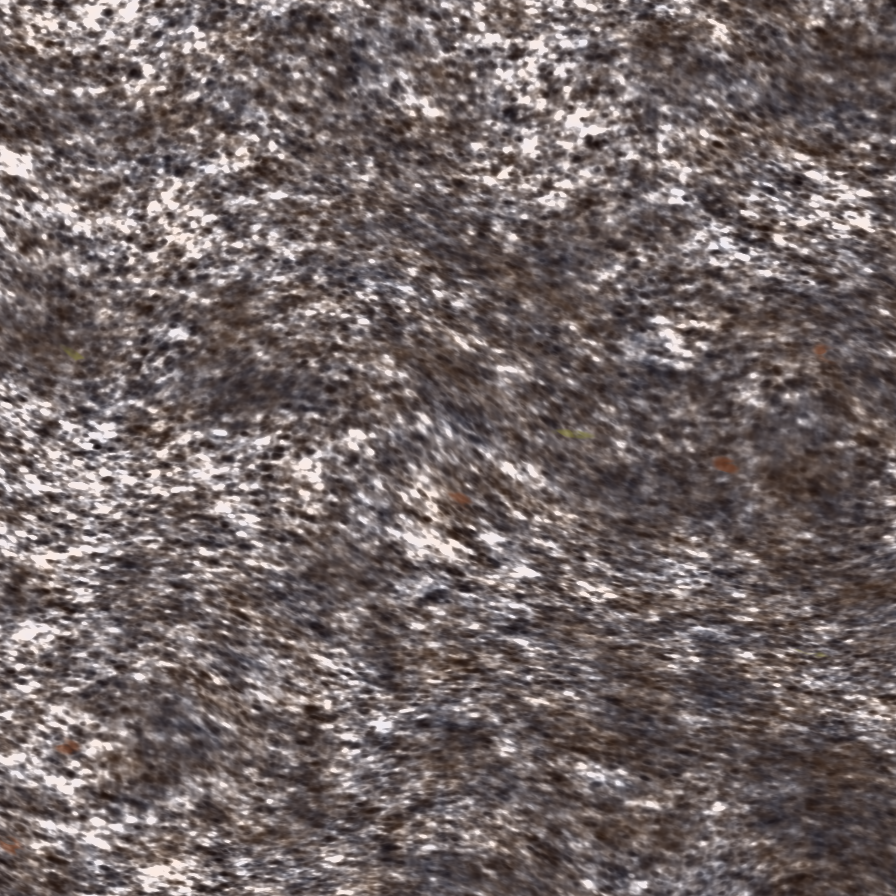
A three.js fragment shader for this texture:

```glsl
// Weathered dark rock face speckled with pale, slightly tilted mineral flecks.
varying vec2 vUv;

const vec2 COARSE_GRID = vec2(64.0, 98.0);   // cells across and up
const vec2 FINE_GRID = vec2(112.0, 158.0);
const vec2 CLUMP_GRID = vec2(22.0, 40.0);
const vec2 PATCH_GRID = vec2(4.0, 7.0);
const vec2 GRIT_GRID = vec2(170.0, 210.0);
const float STRATA_SLOPE = 0.16;             // fall of the layers to the right
const float STRATA_WARP = 0.035;
const float GRAIN_TILT = 0.7;                // random tilt, radians
const float GRAIN_DEVIATION = 0.53;          // brings grain sums to unit spread
const float NOISE_DEVIATION = 0.212;         // brings gradient noise to unit spread
const float MID_TONE = 0.37;
const float CONTRAST = 0.46;
const float MAX_TONE = 0.92;
const vec3 WARM_TINT = vec3(0.042, 0.0, -0.004);
const vec3 RUST = vec3(0.43, 0.22, 0.12);
const vec3 MOSS = vec3(0.48, 0.46, 0.22);
const int STAIN_COUNT = 8;

float hash(vec2 p) {
  return fract(sin(dot(p, vec2(127.1, 311.7))) * 43758.5453);
}

vec2 hash2(vec2 p) {
  return vec2(hash(p), hash(p + 57.3));
}

mat2 rotation(float angle) {
  float c = cos(angle), s = sin(angle);
  return mat2(c, -s, s, c);
}

float cornerSlope(vec2 cell, vec2 offset) {
  float angle = 6.2832 * hash(cell);
  return dot(vec2(cos(angle), sin(angle)), offset);
}

// Gradient noise with a spread of about one
float noise(vec2 p) {
  vec2 cell = floor(p), f = fract(p);
  vec2 w = f * f * (3.0 - 2.0 * f);
  vec2 e = vec2(1.0, 0.0);
  float low = mix(cornerSlope(cell, f), cornerSlope(cell + e.xy, f - e.xy), w.x);
  float high = mix(cornerSlope(cell + e.yx, f - e.yx), cornerSlope(cell + e.xx, f - e.xx), w.x);
  return mix(low, high, w.y) / NOISE_DEVIATION;
}

// Sum of scattered light and dark ellipses, two to a cell
float grains(vec2 p, float stretch) {
  vec2 cell = floor(p), f = fract(p);
  float sum = 0.0;
  for (int y = -1; y <= 1; y++) {
    for (int x = -1; x <= 1; x++) {
      vec2 neighbor = vec2(float(x), float(y));
      for (int k = 0; k < 2; k++) {
        vec2 id = cell + neighbor + 191.0 * float(k);
        vec2 d = f - neighbor - hash2(id);
        d = rotation(GRAIN_TILT * (hash(id + 13.7) - 0.5)) * d;
        float size = mix(0.5, 0.77, hash(id + 29.1));
        float r = length(d / (size * vec2(stretch, 1.0 / stretch)));
        sum += (2.0 * hash(id + 71.9) - 1.0) * (1.0 - smoothstep(0.3, 1.0, r));
      }
    }
  }
  return sum / GRAIN_DEVIATION;
}

// A few small slivers of rust and moss
vec3 addStains(vec3 color, vec2 uv, float grain) {
  for (int i = 0; i < STAIN_COUNT; i++) {
    vec2 id = vec2(float(i) + 3.0, 8.0);
    float kind = step(0.5, hash(id + 5.0));
    vec2 d = rotation(-0.7 * hash(id + 9.0)) * (uv - hash2(id));
    float r = length(d / mix(vec2(0.02, 0.012), vec2(0.03, 0.006), kind));
    float cover = (1.0 - smoothstep(0.4, 1.0, r)) * smoothstep(-0.8, 0.8, grain);
    color = mix(color, mix(RUST, MOSS, kind), 0.65 * cover);
  }
  return color;
}

void main() {
  // Tilted, gently wavy layers
  vec2 p = vUv;
  p.y += STRATA_SLOPE * vUv.x + STRATA_WARP * 0.5 * noise(vUv * 3.0 + 4.3);

  // Grains are rounder at the upper left and flatter elsewhere
  float roundness = smoothstep(0.0, 0.8, vUv.y - 0.5 * vUv.x);
  float stretch = mix(1.28, 0.95, roundness);

  // Broad light and dark patches
  float trend = dot(vUv - 0.5, vec2(-0.5, 0.25));
  float patches = 0.75 * noise(p * PATCH_GRID + 11.0) + 0.65 * noise(p * PATCH_GRID * 2.3 + 37.0);
  float broad = 0.34 * patches + trend;

  // Flecks, calmer inside the dark patches
  float coarse = grains(p * COARSE_GRID, stretch);
  float fine = grains(p * FINE_GRID + 301.0, stretch);
  float flecks = 0.66 * coarse + 0.46 * fine;
  flecks += 0.36 * noise(p * CLUMP_GRID + 83.0) + 0.18 * noise(p * GRIT_GRID);
  float relief = broad + flecks * clamp(1.0 + 0.5 * broad, 0.6, 1.3);

  // Exponential tone: many dark values, few bright ones
  float tone = min(MID_TONE * exp(CONTRAST * relief), MAX_TONE);
  float hueShift = 0.009 * noise(p * CLUMP_GRID * 0.6 + 140.0) + 0.006 * noise(p * COARSE_GRID + 61.0);
  vec3 color = vec3(tone) + WARM_TINT + hueShift * vec3(1.0, 0.1, -1.0);
  gl_FragColor = vec4(addStains(color, vUv, coarse), 1.0);
}
```
